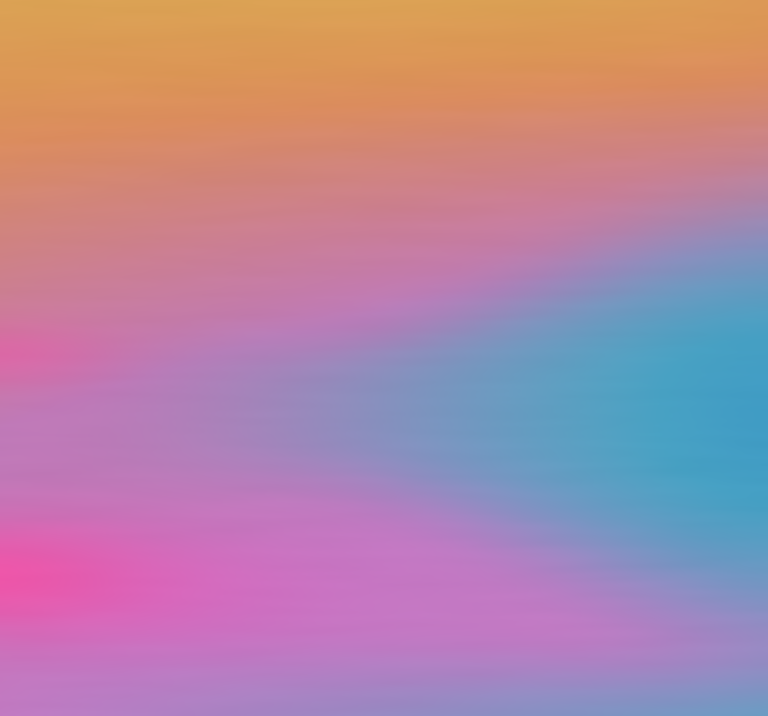
Reproduce this background procedurally as a Shadertoy shader.

```glsl
// Soft sunset haze: amber sky fading to mauve, a cyan wedge from the right, pink glows at left.

#define SKY_SLANT 0.75      // how much faster the sky fades towards the right
#define WEDGE_AXIS 0.575    // depth of the wedge's centre line
#define WEDGE_TIP 0.085     // half height of the wedge at its tip
#define WEDGE_SPREAD 0.15   // extra half height at the right edge
#define FLOOR_BLUE 0.78     // strength of the blue along the bottom
#define STREAK_SCALE vec2(5.0, 46.0)
#define STREAK_AMOUNT 0.012

const vec3 GOLD   = vec3(0.86, 0.64, 0.33);
const vec3 AMBER  = vec3(0.86, 0.585, 0.335);
const vec3 ORANGE = vec3(0.86, 0.55, 0.37);
const vec3 CORAL  = vec3(0.82, 0.52, 0.47);
const vec3 ROSE   = vec3(0.795, 0.495, 0.58);
const vec3 MAUVE  = vec3(0.75, 0.475, 0.72);
const vec3 LILAC  = vec3(0.76, 0.475, 0.765);
const vec3 CYAN   = vec3(0.31, 0.65, 0.76);
const vec3 AZURE  = vec3(0.25, 0.61, 0.77);
const vec3 ORCHID = vec3(0.85, 0.40, 0.75);
const vec3 PINK   = vec3(0.94, 0.33, 0.66);

vec2 hashGradient(vec2 cell) {
    vec2 h = vec2(dot(cell, vec2(127.1, 311.7)), dot(cell, vec2(269.5, 183.3)));
    return fract(sin(h) * 43758.5) * 2.0 - 1.0;
}

float gradientNoise(vec2 p) {
    vec2 i = floor(p), f = fract(p);
    vec2 w = f * f * f * (f * (f * 6.0 - 15.0) + 10.0);
    vec2 e = vec2(1.0, 0.0);
    float a = dot(hashGradient(i), f);
    float b = dot(hashGradient(i + e.xy), f - e.xy);
    float c = dot(hashGradient(i + e.yx), f - e.yx);
    float d = dot(hashGradient(i + e.xx), f - e.xx);
    return mix(mix(a, b, w.x), mix(c, d, w.x), w.y);
}

float glow(vec2 p, vec2 centre, vec2 radius) {
    vec2 q = (p - centre) / radius;
    return exp(-dot(q, q));
}

// Sky colours from the top down
vec3 skyRamp(float s) {
    vec3 col = mix(GOLD, AMBER, smoothstep(-0.03, 0.14, s));
    col = mix(col, ORANGE, clamp((s - 0.12) / 0.08, 0.0, 1.0));
    col = mix(col, CORAL, clamp((s - 0.20) / 0.10, 0.0, 1.0));
    col = mix(col, ROSE, clamp((s - 0.30) / 0.12, 0.0, 1.0));
    col = mix(col, MAUVE, clamp((s - 0.42) / 0.18, 0.0, 1.0));
    return mix(col, LILAC, smoothstep(0.70, 1.10, s));
}

// Coverage of the cyan wedge, opening to the right
float wedge(vec2 p) {
    float strength = 1.06 * smoothstep(0.02, 1.0, p.x);
    float halfHeight = WEDGE_TIP + WEDGE_SPREAD * smoothstep(0.35, 1.1, p.x);
    float offset = p.y - WEDGE_AXIS;
    halfHeight *= offset > 0.0 ? 1.0 + 0.2 * p.x * p.x : 1.0;
    return strength * exp(-0.69 * pow(abs(offset) / halfHeight, 3.2));
}

void mainImage(out vec4 fragColor, in vec2 fragCoord) {
    // x runs right, y is the depth below the top edge
    vec2 p = fragCoord / iResolution.xy;
    p.y = 1.0 - p.y;

    // Long, faint horizontal streaks
    float streak = gradientNoise(p * STREAK_SCALE)
                 + 0.5 * gradientNoise(p * STREAK_SCALE * 2.1 + 17.0);
    vec2 q = p + vec2(0.0, 0.006 * streak);

    // Slanted sky
    float corner = 0.1 * pow(q.x, 4.0) * exp(-14.0 * max(q.y, 0.0));
    vec3 col = skyRamp(q.y * (1.0 + SKY_SLANT * q.x) + corner);

    // Pink glows on the left
    col = mix(col, ORCHID, 0.75 * glow(q, vec2(0.18, 0.825), vec2(0.26, 0.085)));
    col = mix(col, PINK, 0.95 * glow(q, vec2(-0.02, 0.805), vec2(0.20, 0.078)));
    col = mix(col, PINK, 0.50 * glow(q, vec2(-0.02, 0.495), vec2(0.17, 0.045)));

    // Cyan wedge with a deeper heart, then blue along the bottom
    vec3 water = mix(CYAN, AZURE, glow(q, vec2(1.03, 0.59), vec2(0.20, 0.17)));
    col = mix(col, water, clamp(wedge(q), 0.0, 1.0));
    float floorBlue = FLOOR_BLUE * q.x * smoothstep(0.87, 1.02, q.y);
    col = mix(col, CYAN, floorBlue);

    fragColor = vec4(col + STREAK_AMOUNT * streak, 1.0);
}
```
